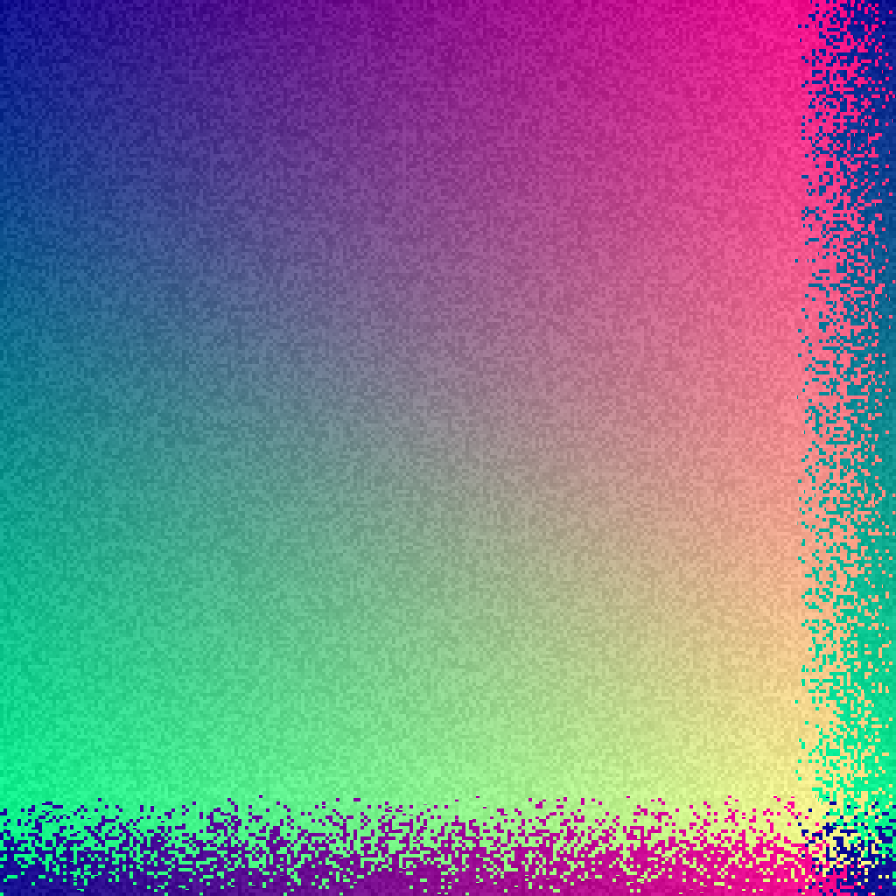
This background is drawn by a WebGL 2 fragment shader. Its source:

```glsl
#version 300 es
precision highp float;
// Two-axis colour gradient with grain that wraps into speckle at the right and bottom.

uniform vec2 u_resolution;
out vec4 fragColor;

const float GRAIN_CELLS = 256.0;  // grain cells across the canvas
const float GRAIN_AMOUNT = 0.113; // largest shift added by the grain
const float BLUE_BASE = 0.5;      // blue level before grain
const int SUBSAMPLES = 2;         // smoothing samples per axis

// Random value from 0 to 1 for each grain cell
float cellHash(vec2 cell) {
    vec3 p = fract(cell.xyx * 0.1031);
    p += dot(p, p.yzx + 33.33);
    return fract((p.x + p.y) * p.z);
}

// Red grows rightward and green downward; values beyond one wrap to zero
vec3 grainyGradient(vec2 uv) {
    vec2 cell = floor(uv * GRAIN_CELLS);
    float grain = GRAIN_AMOUNT * cellHash(cell);
    vec3 gradient = vec3(uv.x, 1.0 - uv.y, BLUE_BASE);
    return fract(gradient + grain);
}

void main() {
    // Average subsamples so that cell edges stay smooth at any size
    vec3 color = vec3(0.0);
    vec2 pixel = floor(gl_FragCoord.xy);
    for (int y = 0; y < SUBSAMPLES; y++) {
        for (int x = 0; x < SUBSAMPLES; x++) {
            vec2 offset = (vec2(x, y) + 0.5) / float(SUBSAMPLES);
            color += grainyGradient((pixel + offset) / u_resolution);
        }
    }
    fragColor = vec4(color / float(SUBSAMPLES * SUBSAMPLES), 1.0);
}
```
